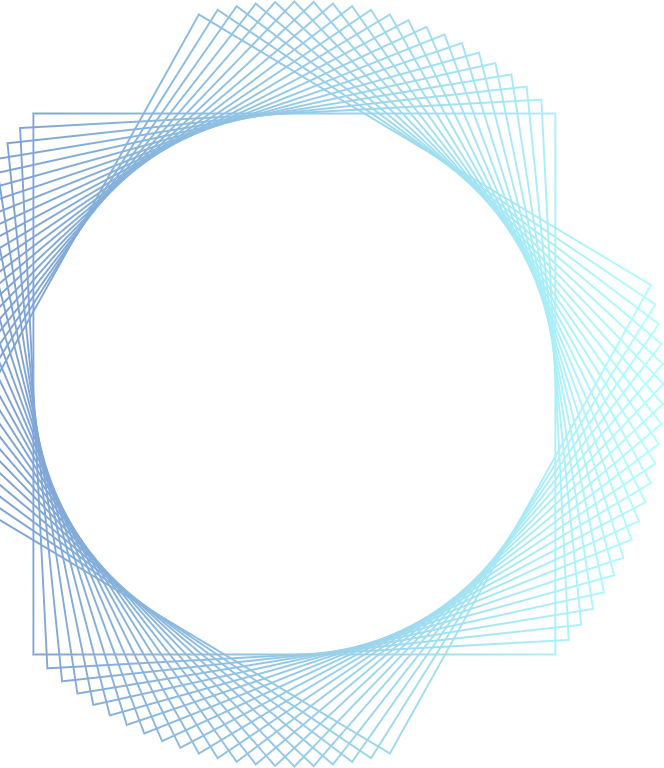
Give the GLSL for this background, as a Shadertoy shader.

```glsl
// A fan of rotated, slightly stretched square outlines around an empty oval, tinted blue to cyan.
#define CENTER vec2(0.3833, 0.5)
#define RADII vec2(0.3398, 0.3522)
#define STEPS 20
#define SWEEP radians(60.0)
#define LINE_WIDTH 0.0025
#define BLUE vec3(0.49, 0.63, 0.83)
#define CYAN vec3(0.70, 1.00, 1.00)

// Signed distance to a square of half side 1, with sharp corners
float squareDistance(vec2 p) {
    vec2 q = abs(p);
    return max(q.x, q.y) - 1.0;
}

// Rotates the frame so that shapes drawn in it turn counterclockwise
vec2 turn(vec2 p, float angle) {
    float c = cos(angle), s = sin(angle);
    return vec2(c * p.x + s * p.y, c * p.y - s * p.x);
}

void mainImage(out vec4 fragColor, in vec2 fragCoord) {
    float pixel = 1.0 / iResolution.y;
    vec2 uv = fragCoord * pixel;
    vec2 p = (uv - CENTER) / RADII;
    float unit = 0.5 * (RADII.x + RADII.y);

    // Accumulate the uncovered part of the pixel over all outlines
    float gap = 1.0;
    for (int i = 0; i <= STEPS; i++) {
        float angle = SWEEP * float(i) / float(STEPS);
        float d = abs(squareDistance(turn(p, angle))) * unit;
        gap *= 1.0 - clamp(0.5 + (0.5 * LINE_WIDTH - d) / pixel, 0.0, 1.0);
    }

    // Horizontal tint over white
    float across = clamp(uv.x * iResolution.y / iResolution.x, 0.0, 1.0);
    vec3 ink = mix(BLUE, CYAN, across);
    fragColor = vec4(mix(ink, vec3(1.0), gap), 1.0);
}
```
